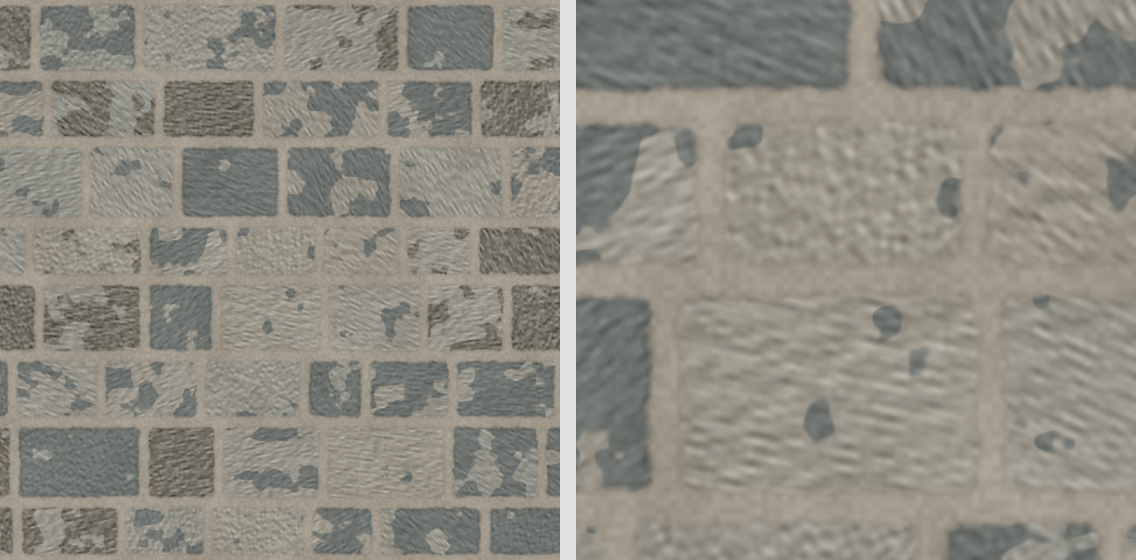
Left, the full canvas; right, a detail of the centre.
A three.js fragment shader for this texture:

```glsl
varying vec2 vUv;

float hash(vec2 p) {
  vec3 q = fract(vec3(p.xyx) * 0.1031);
  q += dot(q, q.yzx + 33.33);
  return fract((q.x + q.y) * q.z);
}

float noise(vec2 p) {
  vec2 i = floor(p), f = fract(p);
  f = f * f * (3.0 - 2.0 * f);
  return mix(mix(hash(i), hash(i + vec2(1.0, 0.0)), f.x),
             mix(hash(i + vec2(0.0, 1.0)), hash(i + 1.0), f.x), f.y);
}

float fbm(vec2 p) {
  float sum = 0.0, weight = 0.55;
  for (int i = 0; i < 3; i++) {
    sum += weight * noise(p);
    p = p * 2.1 + 17.3;
    weight *= 0.48;
  }
  return sum / 0.94;
}

// Irregular vertical joint, in units of the mean stone length
float joint(float column, float row) {
  return column + 0.42 * (hash(vec2(column + 11.0, row * 7.0 + 5.0)) - 0.5);
}

float roundedBox(vec2 p, vec2 halfSize, float radius) {
  vec2 q = abs(p) - halfSize + radius;
  return length(max(q, 0.0)) + min(max(q.x, q.y), 0.0) - radius;
}

void main() {
  vec2 p = vec2(vUv.x, 1.0 - vUv.y);

  // Eight courses: four heights, repeated twice
  float lower = step(0.5, p.y);
  float y = p.y - 0.5 * lower;
  float course = step(0.1354, y) + step(0.2539, y) + step(0.3971, y);
  vec4 pick = vec4(equal(vec4(0.0, 1.0, 2.0, 3.0), vec4(course)));
  float row = course + 4.0 * lower;
  float top = dot(pick, vec4(0.0, 0.1354, 0.2539, 0.3971)) + 0.5 * lower;
  float height = dot(pick, vec4(0.1354, 0.1185, 0.1432, 0.1029));

  // Stones of varied length within the course
  float start = dot(pick, mix(vec4(0.091, 0.052, 0.124, 0.078),
                              vec4(0.085, 0.189, 0.219, 0.026), lower));
  float pitch = dot(pick, mix(vec4(0.196, 0.199, 0.197, 0.154),
                              vec4(0.163, 0.161, 0.194, 0.168), lower));
  float u = (p.x - start) / pitch;
  float column = floor(u);
  column += step(joint(column + 1.0, row), u) - 1.0 + step(joint(column, row), u);
  float left = start + pitch * joint(column, row);
  float right = start + pitch * joint(column + 1.0, row);
  vec2 id = vec2(column + 20.0, row * 3.0 + 4.0);

  // Stone outline with a ragged edge
  vec2 center = vec2(left + right, 2.0 * top + height) * 0.5;
  vec2 halfSize = vec2(right - left, height) * 0.5 - vec2(0.009, 0.0105);
  float d = roundedBox(p - center, halfSize, 0.009);
  d += 0.007 * (fbm(p * 75.0) - 0.5);
  float stone = 1.0 - smoothstep(-0.003, 0.003, d);

  // Chiselled grain, turned differently on each stone
  float angle = (hash(id + 31.0) - 0.35) * 1.7;
  vec2 along = vec2(cos(angle), sin(angle));
  vec2 g = vec2(dot(p, along), dot(p, vec2(-along.y, along.x)));
  g *= mix(vec2(90.0, 230.0), vec2(180.0), step(0.6, hash(id + 47.0)));
  float chisel = noise(g + id * 9.0) - noise(g + id * 9.0 + vec2(0.3, 0.8));
  float grit = noise(p * 240.0) - 0.5;
  float cloud = fbm(p * 18.0 + 60.0) - 0.5;

  // Pale render, worn away in blotches to the dark face
  float olive = step(0.58, hash(id + 71.0));
  float blotch = fbm(p * vec2(23.0, 27.0) + id * 13.0);
  float wear = mix(0.2, 0.76, hash(id + 89.0));
  float bare = smoothstep(-0.025, 0.025, blotch - wear);
  vec3 render = mix(vec3(0.565, 0.565, 0.535), vec3(0.605, 0.58, 0.535),
                    hash(id + 103.0));
  render += 0.13 * chisel + 0.05 * grit + 0.07 * cloud;
  vec3 face = mix(vec3(0.435, 0.45, 0.435), vec3(0.455, 0.44, 0.4), olive);
  face += mix(0.09, 0.17, olive) * chisel + mix(0.05, 0.12, olive) * grit;
  face += 0.06 * cloud;
  vec3 stoneColor = mix(render, face, bare);
  stoneColor -= 0.035 * smoothstep(-0.008, -0.001, d) * bare;

  // Sandy mortar, shaded beside the stones
  vec3 mortar = vec3(0.635, 0.6, 0.552) + 0.06 * grit + 0.08 * cloud;
  mortar -= 0.04 * (1.0 - smoothstep(0.0, 0.006, d));

  gl_FragColor = vec4(mix(mortar, stoneColor, stone), 1.0);
}
```
